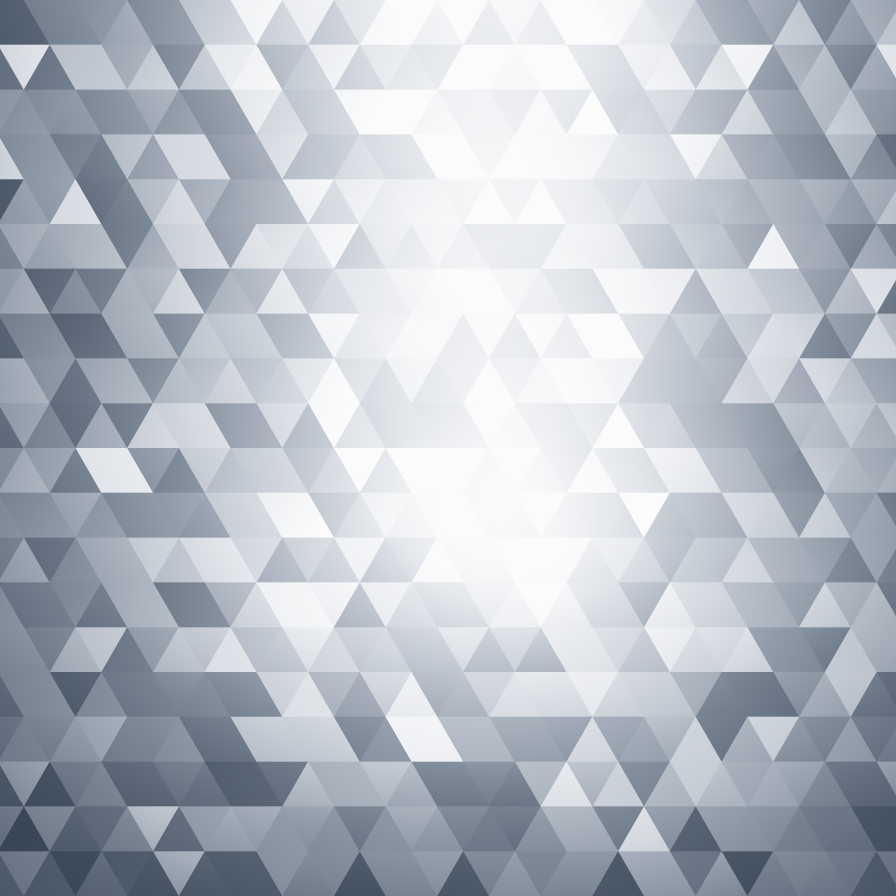
This background is drawn by a Shadertoy shader. Its source:

```glsl
// Draws a slate-and-white mosaic of triangles lit by a glow below the centre.
#define ROWS 20.0
#define COLUMNS 17.336
#define SHIFT 0.4605
#define GLOW_CENTER vec2(0.555, 0.435)
#define GLOW_WIDTH 0.49
#define BEAM_STRETCH 0.12
#define FLOOR_SQUEEZE 1.3
#define CONTRAST 0.19
#define SPARK_SHARE 0.11
#define MERGE_SHARE 0.3
#define SAMPLES 3

const vec3 SLATE = vec3(0.22, 0.27, 0.33);
const vec3 WHITE = vec3(0.985, 0.985, 0.988);
const vec3 BLUE_TINT = vec3(0.0, 0.05, 0.12);

float hash(vec3 p) {
    p = fract(p * vec3(0.1031, 0.1130, 0.0973));
    p += dot(p, p.yzx + 33.33);
    return fract((p.x + p.y) * p.z);
}

// Glow that reaches upward as a beam and fades quickly downward.
float glowAt(vec2 uv) {
    vec2 d = uv - GLOW_CENTER;
    d.y *= d.y > 0.0 ? BEAM_STRETCH : FLOOR_SQUEEZE;
    return 0.04 + 0.94 * exp(-dot(d, d) / (GLOW_WIDTH * GLOW_WIDTH));
}

// Seed of the triangle under uv; some pairs merge into parallelograms.
vec3 triangleSeed(vec2 uv) {
    float y = (1.0 - uv.y) * ROWS;
    vec2 skewed = vec2(uv.x * COLUMNS - SHIFT - 0.5 * y, y);
    vec2 cell = floor(skewed);
    vec2 local = skewed - cell;
    float pointsUp = step(1.0, local.x + local.y);
    float separate = step(MERGE_SHARE, hash(vec3(cell + 71.0, 5.0)));
    return vec3(cell + 40.0, 1.0 + pointsUp * separate);
}

vec3 mosaic(vec2 uv) {
    vec3 seed = triangleSeed(uv);
    float light = glowAt(uv);

    // Each facet has its own tone and a faint slope along its height.
    float tone = 2.0 * hash(seed) - 1.0;
    float slope = (hash(seed + 17.0) - 0.5) * (fract(uv.y * ROWS) - 0.5);
    float range = 0.05 + 4.0 * CONTRAST * light * (1.0 - light);
    float facet = light + range * (tone + 0.4 * slope);

    // A few facets catch much more light.
    float spark = step(1.0 - SPARK_SHARE, hash(seed + 53.0));
    float strength = 0.35 + 0.4 * hash(seed + 91.0);
    facet = mix(facet, 1.0, spark * strength * smoothstep(0.0, 0.4, light));

    // Soft white core over the facets.
    vec2 d = uv - GLOW_CENTER;
    facet = mix(facet, 1.0, 0.85 * exp(-dot(d, d) / 0.009));
    facet = clamp(facet, 0.0, 1.0);
    return mix(SLATE, WHITE, facet) + BLUE_TINT * facet * (1.0 - facet);
}

void mainImage(out vec4 fragColor, in vec2 fragCoord) {
    // Average a small grid of samples to smooth the edges.
    vec3 color = vec3(0.0);
    for (int i = 0; i < SAMPLES * SAMPLES; i++) {
        vec2 offset = (vec2(i % SAMPLES, i / SAMPLES) + 0.5) / float(SAMPLES) - 0.5;
        color += mosaic((fragCoord + offset) / iResolution.xy);
    }
    fragColor = vec4(color / float(SAMPLES * SAMPLES), 1.0);
}
```
